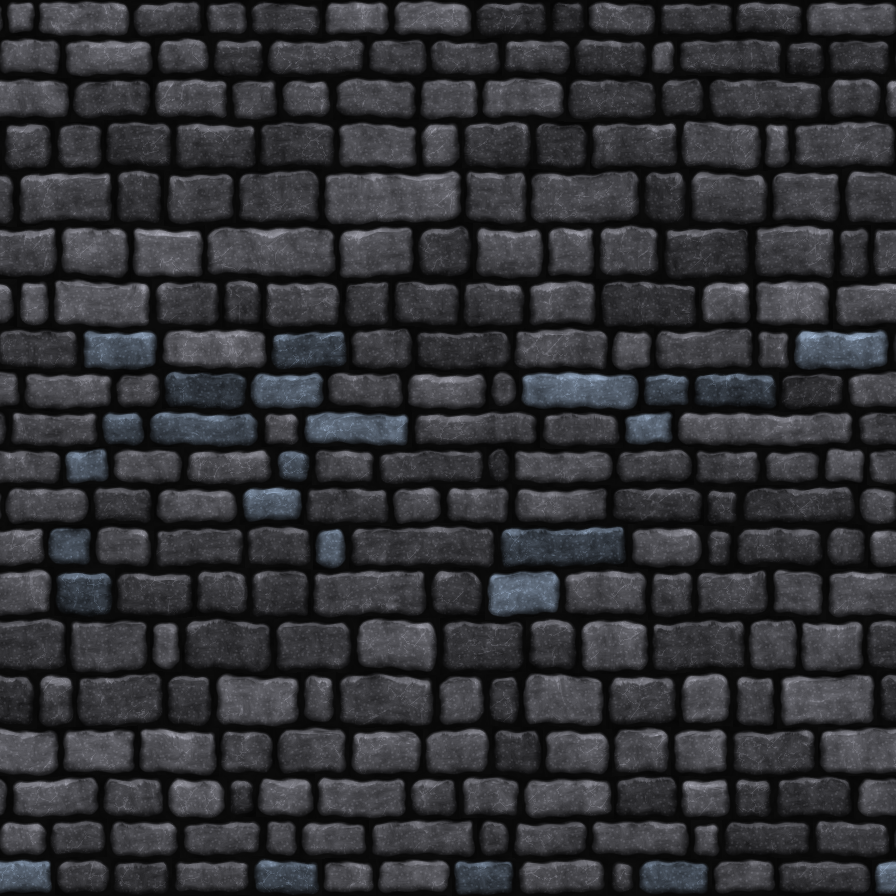
Write a WebGL 1 fragment shader that draws this texture.

```glsl
precision highp float;
// Dark slate wall: twenty uneven courses of rounded, chipped stones with black joints.

uniform vec2 u_resolution;

float hash(vec2 p) {
  return fract(sin(dot(p, vec2(127.1, 311.7))) * 43758.55);
}

// Distances to the nearest and second nearest cell points
vec2 cellular(vec2 p) {
  vec2 cell = floor(p), nearest = vec2(9.0);
  for (int j = -1; j <= 1; j++) {
    for (int i = -1; i <= 1; i++) {
      vec2 c = cell + vec2(float(i), float(j));
      float d = length(c + vec2(hash(c), hash(c + 47.3)) - p);
      nearest = d < nearest.x ? vec2(d, nearest.x) : vec2(nearest.x, min(nearest.y, d));
    }
  }
  return nearest;
}

// Layered, warped sines, roughly -1 to 1
float mottle(vec2 p) {
  float sum = 0.0, amp = 0.55;
  for (int i = 0; i < 5; i++) {
    p = mat2(0.8, 0.6, -0.6, 0.8) * p * 1.9 + 1.3;
    p += 0.7 * sin(p.yx * 1.1);
    sum += amp * sin(p.x) * sin(p.y);
    amp *= 0.65;
  }
  return sum;
}

// Position of joint k in a course of the given number of stones
float joint(float k, float count, float row) {
  return k + 0.7 * (hash(vec2(mod(k, count), row + 3.7)) - 0.5);
}

float roundedBox(vec2 p, vec2 halfSize, float radius) {
  vec2 q = abs(p) - halfSize + radius;
  return length(max(q, 0.0)) + min(max(q.x, q.y), 0.0) - radius;
}

void main() {
  vec2 uv = gl_FragCoord.xy / u_resolution;

  // Courses, counted from the top, thinner at the middle and the base
  float down = 1.0 - uv.y;
  float wave = 12.56637 * (down - 0.247);
  float y = 20.0 * down - 0.318 * sin(wave);
  y += 0.025 * sin(6.28319 * (5.0 * uv.x + 3.0 * down)) + 0.02 * sin(6.28319 * (11.0 * uv.x - 2.0 * down));
  float row = mod(floor(y), 20.0);
  float courseHeight = 1.0 / (20.0 - 4.0 * cos(wave));

  // Stones along the course; a few neighbours join into a long one
  float count = 12.0 + floor(3.0 * hash(vec2(row, 8.1)));
  float x = (uv.x + hash(vec2(row, 2.9))) * count;
  float k = floor(x);
  if (x < joint(k, count, row)) k -= 1.0;
  else if (x > joint(k + 1.0, count, row)) k += 1.0;
  float index = mod(k, count);
  float pairStart = 2.0 * floor(index / 2.0);
  float span = 1.0;
  if (pairStart + 1.0 < count && hash(vec2(pairStart, row + 61.3)) > 0.92) {
    k -= index - pairStart;
    index = pairStart;
    span = 2.0;
  }
  float left = joint(k, count, row);
  float right = joint(k + span, count, row);
  vec2 id = vec2(index, row);

  // Outline with worn edges
  vec2 local = vec2((x - 0.5 * (left + right)) / count, (0.5 - fract(y)) * courseHeight);
  vec2 halfSize = vec2(0.5 * (right - left) / count, 0.5 * courseHeight)
    - 0.0028 - 0.0016 * vec2(hash(id + 5.3), hash(id + 9.7));
  vec2 grainPos = local + 3.0 * vec2(hash(id + 1.1), hash(id + 2.2));
  float cloud = mottle(grainPos * 30.0);
  float d = roundedBox(local, halfSize, mix(0.006, 0.012, hash(id + 7.7)));
  d += 0.0009 * sin(grainPos.x * 210.0 + 2.0 * sin(grainPos.y * 170.0)) + 0.0007 * cloud;
  float inside = max(-d, 0.0);
  float height = local.y / halfSize.y;

  // Face: own tone, cloudy stains, flecks and pale veins
  float tone = mix(0.17, 0.34, hash(id + 13.9));
  tone *= 1.0 + 0.22 * cloud + 0.14 * height;
  tone += 0.05 * mottle(grainPos * vec2(95.0, 130.0));
  tone += 0.07 * smoothstep(0.3, 0.05, cellular(grainPos * 150.0).x);
  vec2 veins = cellular(grainPos * 55.0 + 0.5 * cloud);
  tone += 0.09 * smoothstep(0.09, 0.0, veins.y - veins.x) * smoothstep(0.1, 0.6, cloud + 0.5 * hash(id + 21.0) - 0.1);

  // Rounded sides and the chipped, lit upper rim
  tone *= 0.4 + 0.6 * smoothstep(0.0, 0.008, inside);
  float rimWidth = 0.0055 + 0.004 * cloud;
  float rim = smoothstep(rimWidth + 0.002, rimWidth - 0.001, inside) * smoothstep(0.0005, 0.0025, inside);
  tone += rim * smoothstep(0.3, 0.95, height) * (0.2 + 0.12 * cloud);

  // Some stones in the middle and at the base are bluish
  float blueZone = max(step(abs(row - 10.0), 3.0), step(19.0, row));
  float blue = blueZone * step(0.72, hash(id + 31.7));
  vec3 stone = tone * mix(vec3(0.985, 0.985, 1.05), vec3(1.02, 1.15, 1.32), blue);

  // Black joints
  vec3 mortar = vec3(0.035) * (1.0 + 0.4 * cloud);
  float soft = max(0.0012, 0.7 / u_resolution.y);
  gl_FragColor = vec4(mix(mortar, stone, smoothstep(soft, -soft, d)), 1.0);
}
```
